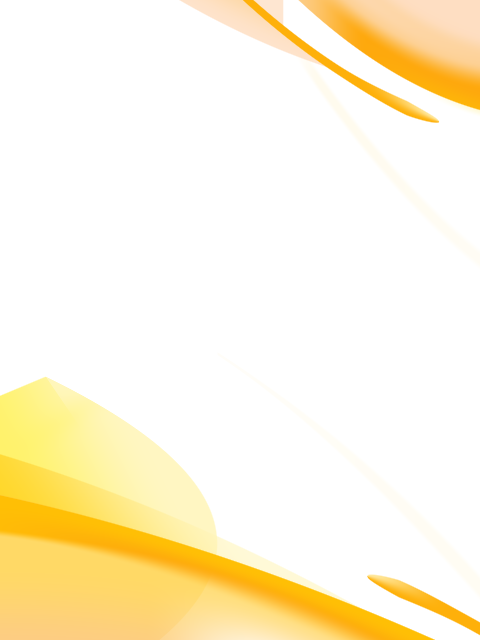
This background is drawn by a WebGL 2 fragment shader. Its source:

```glsl
#version 300 es
precision highp float;
// Draws a white page with translucent amber ribbons sweeping through two corners.

uniform vec2 u_resolution;
out vec4 outColor;

const vec2 CANVAS = vec2(3.0, 4.0);
const vec3 WHITE = vec3(1.0);
const vec3 IVORY = vec3(1.0, 0.98, 0.92);
const vec3 CREAM = vec3(1.0, 0.965, 0.76);
const vec3 LEMON = vec3(1.0, 0.95, 0.42);
const vec3 GOLD = vec3(1.0, 0.83, 0.13);
const vec3 HONEY = vec3(1.0, 0.85, 0.40);
const vec3 AMBER = vec3(1.0, 0.75, 0.02);
const vec3 ORANGE = vec3(0.995, 0.66, 0.05);
const vec3 APRICOT = vec3(0.99, 0.80, 0.52);
const vec3 PEACH = vec3(0.995, 0.87, 0.76);

float pixel;

// Quadratic through three points, evaluated at t.
float arc(float t, vec2 a, vec2 b, vec2 c) {
    float s = (b.y - a.y) / (b.x - a.x);
    float k = ((c.y - b.y) / (c.x - b.x) - s) / (c.x - a.x);
    return a.y + (t - a.x) * (s + k * (t - b.x));
}

// Antialiased coverage, positive inside.
float cover(float d) {
    return clamp(d / pixel + 0.5, 0.0, 1.0);
}

void paint(inout vec3 col, vec3 ink, float alpha) {
    col = mix(col, ink, clamp(alpha, 0.0, 1.0));
}

// Barely visible veils crossing the open page.
void faintStreaks(inout vec3 col, vec2 p) {
    float upper = p.y - arc(p.x, vec2(1.93, 3.58), vec2(2.34, 3.04), vec2(3.0, 2.38));
    float upperMask = smoothstep(0.075, 0.02, abs(upper)) * smoothstep(1.8, 2.0, p.x);
    paint(col, IVORY, upperMask * mix(0.85, 0.55, smoothstep(2.0, 3.0, p.x)));

    float lower = p.y - arc(p.x, vec2(1.365, 1.786), vec2(2.083, 1.24), vec2(3.0, 0.33));
    float grow = smoothstep(1.3, 3.0, p.x);
    float width = mix(0.012, 0.09, grow);
    float lowerMask = smoothstep(width, width * 0.4, abs(lower)) * cover(p.x - 1.36);
    paint(col, IVORY, lowerMask * mix(0.35, 0.6, grow));
}

// Rounded petal, overlapping sheet and the broad ribbon at lower left.
void lowerRibbons(inout vec3 col, vec2 p) {
    float petalRight = arc(p.y, vec2(1.646, 0.286), vec2(1.214, 0.99), vec2(0.693, 1.349));
    float petal = cover(petalRight - p.x) * cover(1.526 + 0.42 * p.x - p.y);
    vec3 petalInk = mix(LEMON, CREAM, smoothstep(0.0, 0.95, p.x + 0.5 * (p.y - 1.2)));
    float facet = cover(p.y - 1.646 + 1.47 * (p.x - 0.286)) * smoothstep(1.3, 1.6, p.y);
    paint(petalInk, CREAM, 0.8 * facet);
    float sheen = p.y - 1.13 - 0.6 * p.x;
    paint(petalInk, LEMON, 0.3 * exp(-90.0 * sheen * sheen) * smoothstep(0.9, 0.3, p.x));
    paint(col, petalInk, petal);

    float sheetTop = arc(p.x, vec2(0.0, 1.161), vec2(1.042, 0.786), vec2(2.083, 0.292));
    float bandTop = arc(p.x, vec2(0.0, 0.906), vec2(1.042, 0.63), vec2(2.719, 0.0));
    float bandLow = arc(p.x, vec2(0.0, 0.667), vec2(1.042, 0.458), vec2(2.25, 0.0));
    vec3 sheetInk = mix(GOLD, CREAM, smoothstep(-0.1, 1.35, p.x + 0.7 * (p.y - 0.9)));
    float sheetAlpha = mix(0.65, 0.9, petal);
    paint(col, sheetInk, cover(sheetTop - p.y) * sheetAlpha);

    float depth = max(bandLow - p.y, 0.0);
    vec3 fill = mix(HONEY, APRICOT, smoothstep(0.2, 0.75, depth + 0.12 * p.x));
    float fade = smoothstep(0.0, 0.5, depth) * smoothstep(0.9, 1.8, p.x);
    paint(fill, WHITE, fade + 0.12 * (1.0 - petal));
    paint(col, fill, cover(bandTop - p.y));

    float across = clamp((bandTop - p.y) / (bandTop - bandLow), 0.0, 1.0);
    vec3 bandInk = mix(AMBER, ORANGE, smoothstep(0.1, 0.9, across) * smoothstep(-0.4, 1.2, p.x));
    float softness = mix(0.025, 0.09, smoothstep(0.0, 2.0, p.x));
    paint(col, bandInk, cover(bandTop - p.y) * smoothstep(-softness, softness, p.y - bandLow));
}

// Slim stroke with a rounded, pale tip; along is the distance from that tip.
void stroke(inout vec3 col, float offset, float along, float slim, float wide) {
    float body = mix(wide, slim, smoothstep(0.15, 0.65, along));
    float halfWidth = body * sqrt(clamp(along / 0.2, 0.0, 1.0));
    float side = offset / max(halfWidth, 0.001);
    float pale = smoothstep(0.5, 0.0, along) * smoothstep(-0.9, 0.8, side);
    vec3 ink = mix(mix(ORANGE, AMBER, 0.35), CREAM, 0.8 * pale);
    paint(col, ink, cover(halfWidth - abs(offset)) * cover(along));
}

// Peach wedge, stroke and broad ribbon at upper right.
void upperRibbons(inout vec3 col, vec2 p) {
    float center = arc(p.x, vec2(1.55, 4.0), vec2(2.057, 3.6), vec2(2.745, 3.24));
    float wedgeLow = arc(p.x, vec2(1.12, 4.0), vec2(1.56, 3.772), vec2(2.06, 3.575));
    float wedge = cover(p.y - wedgeLow) * cover(center - p.y) * cover(2.06 - p.x);
    paint(col, mix(APRICOT, PEACH, smoothstep(0.35, 0.0, p.y - wedgeLow)), 0.85 * wedge);
    paint(col, PEACH, 0.75 * cover(p.y - center) * cover(1.77 - p.x) * cover(p.x - 1.5));
    stroke(col, p.y - center, 2.745 - p.x, 0.03, 0.045);

    float low = arc(p.x, vec2(1.865, 4.0), vec2(2.344, 3.62), vec2(3.0, 3.3125));
    float high = arc(p.x, vec2(2.05, 4.0), vec2(2.604, 3.63), vec2(3.0, 3.50));
    float lift = p.y - high;
    vec3 sheet = mix(APRICOT, PEACH, smoothstep(0.0, 0.28, lift));
    float streak = lift - 0.24 + 0.12 * (p.x - 2.4);
    paint(sheet, APRICOT, 0.35 * exp(-220.0 * streak * streak));
    vec3 band = mix(APRICOT, ORANGE, smoothstep(1.85, 2.3, p.x));
    paint(band, AMBER, 0.5 * smoothstep(0.12, 0.0, p.y - low) * smoothstep(2.2, 2.9, p.x));
    paint(col, CREAM, 0.6 * smoothstep(-0.05, 0.0, p.y - low) * smoothstep(2.6, 3.0, p.x));
    paint(col, mix(band, sheet, smoothstep(-0.06, 0.10, lift)), cover(p.y - low) * cover(p.x - 1.8));
}

void main() {
    vec2 p = gl_FragCoord.xy / u_resolution * CANVAS;
    pixel = 1.4 * CANVAS.y / u_resolution.y;
    vec3 col = WHITE;
    faintStreaks(col, p);
    lowerRibbons(col, p);
    float center = arc(p.x, vec2(2.302, 0.396), vec2(2.6, 0.274), vec2(3.0, 0.07));
    stroke(col, p.y - center, p.x - 2.295, 0.04, 0.054);
    upperRibbons(col, p);
    outColor = vec4(col, 1.0);
}
```
